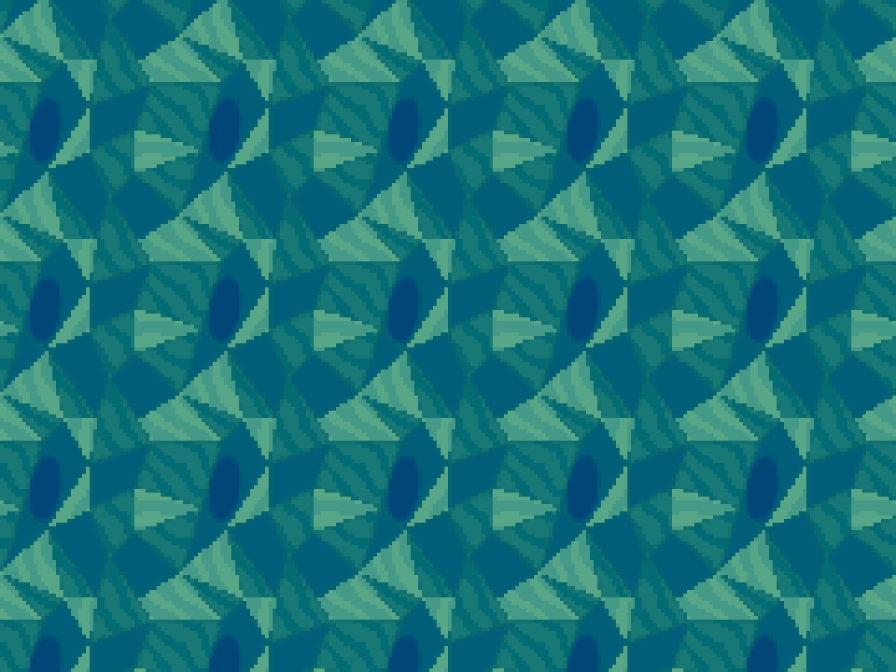
Give the GLSL for this pattern, as a Shadertoy shader.

```glsl
#define TILES_ACROSS 5.0
#define CELLS 48.0
#define BAND_WIDTH 6.5
#define BAND_WOBBLE 0.45
#define SEAM_WIDTH 0.65
#define SEAM_STRENGTH 0.45
#define SAMPLES 3

const vec3 ramp[6] = vec3[6](
    vec3(0.00, 0.28, 0.47), vec3(0.00, 0.37, 0.47), vec3(0.01, 0.42, 0.45),
    vec3(0.09, 0.47, 0.46), vec3(0.27, 0.60, 0.53), vec3(0.34, 0.65, 0.53));
const vec3 seamColour = vec3(0.04, 0.41, 0.41);

// Tone of a facet: index of the lower of its two ramp steps
const int DARK = 1, MID = 2, LIGHT = 4;

// Corners shared by the facets, in cells, y downwards
const vec2 shelfWest = vec2(8.8, 10.4), shelfEast = vec2(27.3, 10.4);
const vec2 notch = vec2(32.9, 4.2), spur = vec2(40.0, 16.3);
const vec2 fanTop = vec2(4.2, 22.5), fanTip = vec2(21.9, 28.1), fanBase = vec2(4.2, 34.4);
const vec2 dip = vec2(16.3, 45.4), peak = vec2(28.5, 33.8), hinge = vec2(40.0, 28.7);
const vec2 foot = vec2(42.0, 4.3), apex = vec2(45.2, 41.0), heel = vec2(5.0, 52.5);
const vec2 right = vec2(CELLS, 0.0), down = vec2(0.0, CELLS);

vec2 gradient(vec2 i) {
    float h = fract(sin(dot(i, vec2(127.1, 311.7))) * 43758.5);
    return vec2(cos(6.2832 * h), sin(6.2832 * h));
}

float gradientNoise(vec2 p) {
    vec2 i = floor(p), f = p - i, u = f * f * (3.0 - 2.0 * f), e = vec2(1, 0);
    return mix(mix(dot(gradient(i), f), dot(gradient(i + e), f - e), u.x),
               mix(dot(gradient(i + e.yx), f - e.yx), dot(gradient(i + 1.0), f - 1.0), u.x), u.y);
}

vec2 wrap(vec2 p) { return (fract(p / CELLS + 0.5) - 0.5) * CELLS; }

// Convex facet with up to five corners; a repeated corner adds no edge
void facet(inout vec3 colour, vec2 p, vec2 a, vec2 b, vec2 c, vec2 d, vec2 e, int tone, float angle) {
    vec2 corner[5] = vec2[5](a, b, c, d, e);
    vec2 centre = (a + b + c + d + e) / 5.0;
    vec2 q = wrap(p - centre);
    float inside = CELLS;
    for (int i = 0; i < 5; i++) {
        vec2 edge = corner[(i + 1) % 5] - corner[i];
        vec2 r = q + centre - corner[i];
        float len = length(edge);
        if (len > 0.01) inside = min(inside, (edge.x * r.y - edge.y * r.x) / len);
    }
    if (inside < -0.02) return;

    // Streaks run along the angle
    float across = dot(q, vec2(-sin(angle), cos(angle))) / BAND_WIDTH;
    float streak = fract(across + BAND_WOBBLE * gradientNoise((q + centre) * 0.13) + 0.2);
    float share = tone == LIGHT ? 0.42 : 0.62;
    int band = tone != DARK && streak < share ? 1 : 0;
    colour = ramp[tone + band];
    if (tone != LIGHT && inside < SEAM_WIDTH) colour = mix(colour, seamColour, SEAM_STRENGTH);
}

vec3 tile(vec2 p) {
    vec3 col = ramp[DARK];
    // Dark facets
    facet(col, p, shelfEast, notch, spur, peak, fanTip, DARK, 0.0);
    facet(col, p, spur, shelfWest + right, fanTop + right, hinge, hinge, DARK, 0.0);
    facet(col, p, fanTip, peak, dip, dip, dip, DARK, 0.0);
    facet(col, p, peak, hinge, apex, foot + down, foot + down, DARK, 0.0);
    facet(col, p, apex - right, fanBase, dip, heel, heel, DARK, 0.0);
    // Middle facets
    facet(col, p, shelfWest, shelfEast, fanTip, fanTop, fanTop, MID, 0.8);
    facet(col, p, hinge, fanTop + right, fanBase + right, apex, apex, MID, 1.05);
    facet(col, p, fanBase, fanTip, dip, dip, dip, MID, 0.75);
    facet(col, p, peak, foot + down, notch + down, notch + down, notch + down, MID, 0.9);
    facet(col, p, dip, notch + down, shelfEast + down, shelfEast + down, shelfEast + down, MID, 0.7);
    facet(col, p, apex, heel + right, shelfWest + right + down, spur + down, foot + down, MID, 1.05);
    // Light facets
    facet(col, p, notch, foot, spur, spur, spur, LIGHT, 1.5);
    facet(col, p, spur, hinge, peak, peak, peak, LIGHT, 2.2);
    facet(col, p, fanTop, fanTip, fanBase, fanBase, fanBase, LIGHT, 0.1);
    facet(col, p, peak, notch + down, dip, dip, dip, LIGHT, 1.2);
    facet(col, p, heel, dip, shelfEast + down, shelfWest + down, shelfWest + down, LIGHT, 0.75);
    // Deep leaning oval
    vec2 q = wrap(p - vec2(28.1, 22.9));
    q.x += 0.12 * q.y;
    float oval = length(q / vec2(4.4, 9.0));
    return mix(col, ramp[0], 1.0 - smoothstep(0.85, 1.08, oval));
}

void mainImage(out vec4 fragColor, in vec2 fragCoord) {
    vec3 sum = vec3(0.0);
    // Average sub-samples to smooth the cell edges
    for (int i = 0; i < SAMPLES * SAMPLES; i++) {
        vec2 offset = (vec2(i % SAMPLES, i / SAMPLES) + 0.5) / float(SAMPLES) - 0.5;
        vec2 uv = (fragCoord + offset) / iResolution.x;
        uv.y = iResolution.y / iResolution.x - uv.y;
        vec2 cell = floor(uv * TILES_ACROSS * CELLS) + 0.5;
        sum += tile(cell - vec2(80.0, 60.0));
    }
    fragColor = vec4(sum / float(SAMPLES * SAMPLES), 1.0);
}
```
